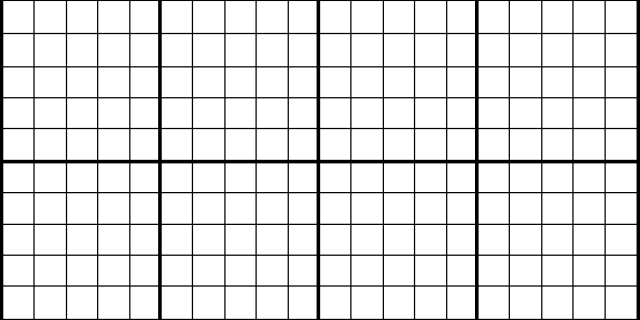
Reproduce this pattern procedurally as a WebGL 2 fragment shader.

```glsl
#version 300 es
precision highp float;
// Ruled graph paper: a 20 by 10 grid of slightly uneven cells, with a bold line every five cells.

uniform vec2 u_resolution;
out vec4 outColor;

// All lengths are in cells, measured from the upper left corner.
const vec2 GRID = vec2(20.0, 10.0);
const float THIN_WIDTH = 0.039;
const float BOLD_WIDTH = 0.112;
const vec3 PAPER = vec3(1.0);
const vec3 INK = vec3(0.0);

// Columns: bold lines at an even pitch, closed by a bold right edge.
const float COLUMN_START = 0.047;
const float COLUMN_PITCH = 4.951;
const float LAST_BLOCK = 3.0;
const float RIGHT_EDGE = 19.948;
const vec4 COLUMN_OFFSETS = vec4(1.016, 2.031, 3.005, 4.010);

// Rows: one bold middle line between thin top and bottom edges.
const float TOP_EDGE = 0.013;
const float MIDDLE_ROW = 5.050;
const float BOTTOM_EDGE = 9.983;
const vec4 UPPER_OFFSETS = vec4(1.047, 2.089, 3.055, 4.016);
const vec4 LOWER_OFFSETS = vec4(0.970, 1.961, 2.925, 3.888);

// Distance from t to the nearest of four line positions.
float nearestLine(float t, vec4 positions) {
    vec4 d = abs(vec4(t) - positions);
    return min(min(d.x, d.y), min(d.z, d.w));
}

// Share of a pixel-wide box that is covered by a line.
float lineCoverage(float dist, float width, float pixel) {
    float right = min(dist + 0.5 * pixel, 0.5 * width);
    float left = max(dist - 0.5 * pixel, -0.5 * width);
    return clamp((right - left) / pixel, 0.0, 1.0);
}

float columnInk(float x, float pixel) {
    float t = x - COLUMN_START;
    float block = clamp(floor(t / COLUMN_PITCH), 0.0, LAST_BLOCK);
    float nearestBold = clamp(round(t / COLUMN_PITCH), 0.0, LAST_BLOCK);
    float thin = nearestLine(t - block * COLUMN_PITCH, COLUMN_OFFSETS);
    float bold = min(abs(t - nearestBold * COLUMN_PITCH), abs(x - RIGHT_EDGE));
    return max(lineCoverage(thin, THIN_WIDTH, pixel),
               lineCoverage(bold, BOLD_WIDTH, pixel));
}

float rowInk(float y, float pixel) {
    float thin = min(nearestLine(y, UPPER_OFFSETS),
                     nearestLine(y - MIDDLE_ROW, LOWER_OFFSETS));
    thin = min(thin, min(abs(y - TOP_EDGE), abs(y - BOTTOM_EDGE)));
    float bold = abs(y - MIDDLE_ROW);
    return max(lineCoverage(thin, THIN_WIDTH, pixel),
               lineCoverage(bold, BOLD_WIDTH, pixel));
}

void main() {
    vec2 uv = gl_FragCoord.xy / u_resolution;
    vec2 cell = vec2(uv.x, 1.0 - uv.y) * GRID;
    vec2 pixel = GRID / u_resolution;

    // Crossing lines overlap like two layers of ink.
    float bare = (1.0 - columnInk(cell.x, pixel.x)) * (1.0 - rowInk(cell.y, pixel.y));
    outColor = vec4(mix(INK, PAPER, bare), 1.0);
}
```
